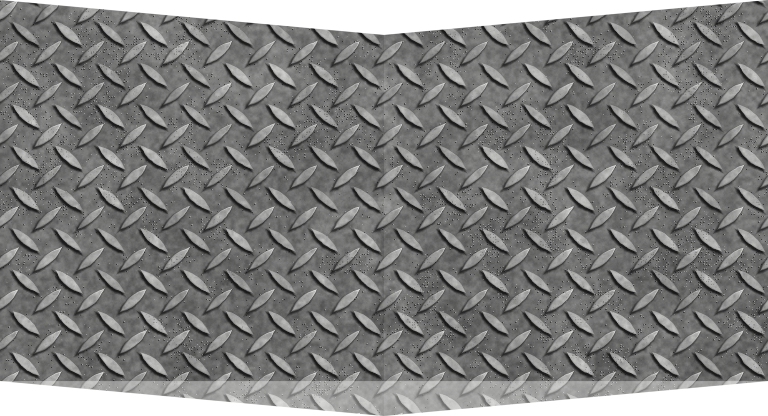
Write a WebGL 1 fragment shader that draws this texture.

```glsl
precision highp float;
uniform vec2 u_resolution;

#define COLUMNS 18.0
#define ROWS 10.07
#define CELL_ASPECT 0.97
#define LUG_HALF_LENGTH 0.42
#define LUG_HALF_WIDTH 0.098
#define LUG_TILT vec2(0.755, 0.656)
#define SHADOW_SHIFT vec2(0.035, 0.045)
#define GRIT_SCALE 17.0
#define GRIT_AMOUNT 0.75
#define FOLD_DEPTH 0.084
#define BAND_LIGHT 0.38

float hash(vec2 p) {
  vec3 q = fract(p.xyx * vec3(0.1031, 0.1030, 0.0973));
  q += dot(q, q.yzx + 33.33);
  return fract((q.x + q.y) * q.z);
}

float noise(vec2 p) {
  vec2 i = floor(p), f = fract(p);
  f = f * f * (3.0 - 2.0 * f);
  return mix(mix(hash(i), hash(i + vec2(1.0, 0.0)), f.x),
             mix(hash(i + vec2(0.0, 1.0)), hash(i + 1.0), f.x), f.y);
}

float fbm(vec2 p) {
  float sum = 0.0, amp = 0.5;
  for (int i = 0; i < 5; i++) {
    sum += amp * noise(p);
    p = p * 2.03 + 17.3;
    amp *= 0.5;
  }
  return sum;
}

// Pointed lens lying along x, negative inside
float lens(vec2 p, float halfWidth) {
  float t = p.x / LUG_HALF_LENGTH;
  float slope = 2.0 * halfWidth * t / LUG_HALF_LENGTH;
  return (abs(p.y) - halfWidth * (1.0 - t * t)) / sqrt(1.0 + slope * slope);
}

// Jittered grains: x is the lit side, y the shaded pit
vec2 grit(vec2 p, float density) {
  vec2 id = floor(p);
  vec2 jitter = vec2(hash(id + 3.1), hash(id + 71.7)) - 0.5;
  vec2 d = fract(p) - 0.5 - jitter * 0.4;
  float radius = mix(0.16, 0.36, hash(id + 29.3));
  float present = step(1.0 - density, hash(id + 113.9));
  float lit = 1.0 - smoothstep(radius * 0.5, radius, length(d - 0.08));
  float pit = 1.0 - smoothstep(radius * 0.6, radius * 1.2, length(d + 0.1));
  return present * vec2(lit, pit);
}

void main() {
  vec2 uv = gl_FragCoord.xy / u_resolution;
  vec2 grid = uv * vec2(COLUMNS, ROWS);
  vec2 plate = grid * vec2(1.0, CELL_ASPECT);
  float aa = COLUMNS / u_resolution.x;
  float fromSeam = uv.x - 0.5;

  // Worn steel: broad stains, fine grain, lighter towards the top
  float stain = fbm(plate * 0.9);
  float grain = fbm(plate * 9.0 + 40.0);
  float tone = 0.425 + 0.06 * (uv.y - 0.4);
  tone += 0.16 * (stain - 0.48) + 0.22 * (grain - 0.48);

  // Scuffs beside the seam
  float scuff = exp(-abs(fromSeam) * 26.0) * smoothstep(0.4, 0.7, fbm(plate * 2.2 + 9.0));
  tone += 0.12 * scuff + 0.03 * sign(fromSeam) * exp(-abs(fromSeam) * 40.0);

  // Grit gathers in patches
  float patches = smoothstep(0.42, 0.72, fbm(plate * 1.4 + 80.0));
  vec2 grains = grit(plate * GRIT_SCALE, 0.03 + 0.42 * patches + 0.12 * scuff);
  tone = mix(tone, 0.15, grains.y * GRIT_AMOUNT);
  tone = mix(tone, 0.66, grains.x * GRIT_AMOUNT);

  // Two interleaved sets of raised lugs, leaning opposite ways
  for (int i = 0; i < 2; i++) {
    float rising = float(i);
    vec2 centre = mix(vec2(0.61, 0.26), vec2(0.12, 0.79), rising);
    vec2 cell = grid - centre + 0.5;
    vec2 local = (fract(cell) - 0.5) * vec2(1.0, CELL_ASPECT);
    float variety = hash(floor(cell) + 57.0 * rising + 11.0);
    vec2 axis = LUG_TILT * vec2(1.0, 2.0 * rising - 1.0);
    mat2 turn = mat2(axis.x, -axis.y, axis.y, axis.x);
    vec2 along = turn * local;
    float width = LUG_HALF_WIDTH * mix(0.88, 1.1, variety);
    float rough = 0.035 * (grain - 0.48);
    float body = lens(along, width) + rough;
    float shade = lens(turn * (local + SHADOW_SHIFT), width) + rough;

    // Cast shadow, then bevel, then the worn flat top
    float shadow = 1.0 - smoothstep(-0.025, 0.03 + aa, shade);
    tone = mix(tone, 0.07, shadow * mix(0.9, 0.72, rising));
    float face = mix(0.66, 0.60, rising) + 0.08 * (variety - 0.5);
    face += 0.25 * (grain - 0.48) + 0.12 * (stain - 0.48);
    face += 0.12 * rising * along.x;
    float rim = smoothstep(-0.04, 0.0, body);
    face += rim * dot(local, vec2(0.6, 0.8)) * 0.7 - rim * 0.06;
    face = mix(face, 0.25, grains.y * 0.35 * patches);
    tone = mix(tone, face, 1.0 - smoothstep(-aa * 0.6, aa * 0.6, body));
  }

  // Pale strip along the foot
  float edge = 0.7 / u_resolution.y;
  float band = 1.0 - smoothstep(FOLD_DEPTH - edge, FOLD_DEPTH + edge, uv.y);
  tone = mix(tone, 1.0, band * BAND_LIGHT);

  // Chevron outline against white
  float rise = FOLD_DEPTH * abs(2.0 * fromSeam);
  float top = 1.0 - FOLD_DEPTH + rise;
  float inside = smoothstep(rise - edge, rise + edge, uv.y)
               * (1.0 - smoothstep(top - edge, top + edge, uv.y));
  vec3 steel = clamp(tone, 0.0, 1.0) * vec3(1.0, 1.0, 0.995);
  gl_FragColor = vec4(mix(vec3(1.0), steel, inside), 1.0);
}
```
